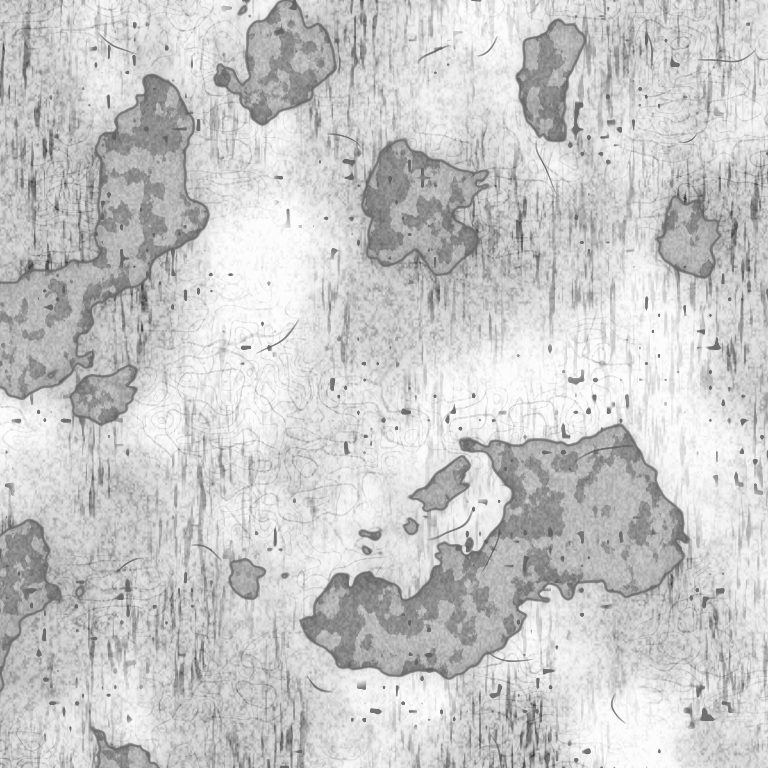
A three.js fragment shader for this texture map:

```glsl
// Weathered plaster: pale paint with vertical wear, hairline crazing and cracks,
// peeled away in ragged grey patches with dark rims. Patches are the level set of
// damp bands plus fractal noise; the surface is layered from value noise.
#define PATCH_SIZE 0.036
#define RAGGEDNESS 0.56
#define RIM_WIDTH 0.0016
#define DIRT 0.15
#define STREAKS 0.24
#define GRAIN 0.20
#define CRAZING 0.21
#define CRACK_CELLS 8.0
#define CRACK_CHANCE 0.3

varying vec2 vUv;

float hash(vec2 p) {
  vec3 q = fract(p.xyx * 0.1031);
  q += dot(q, q.yzx + 33.33);
  return fract((q.x + q.y) * q.z);
}

float noise(vec2 p) {
  vec2 i = floor(p), f = fract(p);
  f = f * f * (3.0 - 2.0 * f);
  return mix(mix(hash(i), hash(i + vec2(1.0, 0.0)), f.x),
             mix(hash(i + vec2(0.0, 1.0)), hash(i + 1.0), f.x), f.y);
}

float fbm(vec2 p) {
  float sum = 0.0, amp = 0.5, total = 0.0;
  for (int i = 0; i < 5; i++) {
    sum += amp * noise(p);
    total += amp;
    amp *= 0.5;
    p = mat2(1.6, 1.2, -1.2, 1.6) * p + 17.3;
  }
  return sum / total;
}

// Positive where the paint has peeled: one rising and one level damp band.
float peelField(vec2 p) {
  float rising = abs(p.x - 0.17 - 0.05 * sin(9.0 * p.y));
  float level = abs(p.y - 0.25 - 0.07 * sin(9.0 * p.x + 0.6)) + max(p.x - 0.8, 0.0);
  float band = min(min(rising, level), 0.15);
  vec2 warp = vec2(noise(p * 11.0 + 5.0), noise(p * 11.0 + 45.0)) - 0.5;
  return PATCH_SIZE - band + RAGGEDNESS * (fbm(p * 5.5 + 0.04 * warp * 5.5 + 61.0) - 0.5);
}

// Thin contour lines of a noise field, of even width.
float crazing(vec2 p, float freq, float width) {
  vec2 e = vec2(0.001, 0.0);
  p += 0.012 * vec2(noise(p * 45.0), noise(p * 45.0 + 30.0));
  float n = noise(p * freq);
  vec2 slope = vec2(noise((p + e.xy) * freq) - n, noise((p + e.yx) * freq) - n) / e.x;
  float d = abs(fract(n * 4.0) - 0.5) / (4.0 * length(slope) + 8.0);
  return 1.0 - smoothstep(0.2 * width, width, d);
}

// Scattered tapering cracks, at most one per cell.
float cracks(vec2 p) {
  p += 0.016 * (vec2(noise(p * 26.0), noise(p * 26.0 + 70.0)) - 0.5);
  vec2 cell = floor(p * CRACK_CELLS);
  float ink = 0.0;
  for (int j = -1; j <= 1; j++)
    for (int i = -1; i <= 1; i++) {
      vec2 id = cell + vec2(float(i), float(j));
      vec2 center = (id + vec2(hash(id + 11.0), hash(id + 23.0))) / CRACK_CELLS;
      float angle = 6.2832 * hash(id + 37.0);
      vec2 along = vec2(cos(angle), sin(angle)), d = p - center;
      float halfLength = mix(0.012, 0.045, hash(id + 51.0));
      float t = dot(d, along) / halfLength;
      float off = abs(dot(d, vec2(-along.y, along.x)) + 0.006 * t * t);
      float taper = max(1.0 - t * t, 0.0);
      float line = (1.0 - smoothstep(0.0003, 0.0018, off)) * sqrt(taper);
      ink = max(ink, line * step(hash(id + 83.0), CRACK_CHANCE));
    }
  return ink;
}

void main() {
  vec2 p = vUv;

  // Signed distance to the patch border from the field and its slope
  vec2 e = vec2(0.0015, 0.0);
  float field = peelField(p);
  vec2 slope = vec2(peelField(p + e.xy) - field, peelField(p + e.yx) - field) / e.x;
  float border = field / max(length(slope), 0.6);
  float peeled = smoothstep(-0.001, 0.001, border);

  float grain = noise(p * vec2(430.0, 330.0));
  float fine = noise(p * vec2(210.0, 170.0) + 90.0);

  // Painted surface: clouds of dirt, vertical wear, crazing
  float cloud = fbm(p * vec2(6.0, 4.5) + 130.0) + 0.08 * cos(6.2832 * (p.y - 0.93));
  float dirt = smoothstep(0.32, 0.68, cloud);
  float wear = noise(p * vec2(240.0, 26.0)) * 0.6 + noise(p * vec2(400.0, 75.0) + 40.0) * 0.4;
  float worn = smoothstep(0.35, 0.65, fbm(p * vec2(16.0, 7.0) + 210.0));
  float lines = crazing(p, 20.0, 0.0016) * 0.7 + crazing(p + 3.7, 37.0, 0.0013) * 0.5;
  float paint = 1.01 - DIRT * dirt - GRAIN * grain * fine * (0.5 + dirt);
  paint -= STREAKS * smoothstep(0.5, 0.78, wear) * worn * (0.5 + dirt);
  paint -= CRAZING * lines * smoothstep(0.3, 0.7, noise(p * 9.0 + 8.0)) * (0.4 + 0.6 * grain);
  paint -= 0.10 * exp(min(field, 0.0) / 0.03);

  // Bare surface: light grey with dark mottling
  float mottle = fbm(p * vec2(62.0, 48.0) + 300.0) + 0.5 * (fbm(p * 9.0 + 340.0) - 0.5);
  float bare = mix(0.73, 0.56, smoothstep(0.48, 0.56, mottle));
  bare += 0.12 * (grain - 0.5) + 0.06 * (fine - 0.5);
  bare -= 0.12 * exp(-max(field, 0.0) / 0.018);

  // Rims, chips and cracks
  float tone = mix(paint, bare, peeled);
  float rim = 1.0 - smoothstep(0.3 * RIM_WIDTH, 1.7 * RIM_WIDTH, abs(border));
  tone = mix(tone, 0.40, 0.75 * rim);
  float chips = smoothstep(0.84, 0.92, noise(p * vec2(120.0, 95.0) + 400.0));
  chips *= smoothstep(0.52, 0.68, noise(p * 13.0 + 440.0));
  tone = mix(tone, 0.36, 0.85 * chips);
  tone = mix(tone, 0.33, 0.75 * cracks(p));

  gl_FragColor = vec4(vec3(clamp(tone, 0.2, 0.99)), 1.0);
}
```
